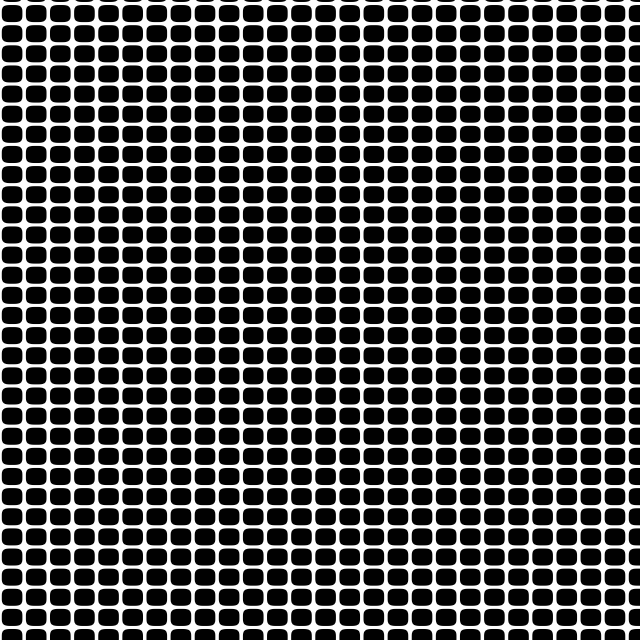
This pattern is drawn by a three.js fragment shader. Its source:

```glsl
varying vec2 vUv;

// Approximate signed distance to a superellipse, negative inside
float superellipse(vec2 p, vec2 halfSize, float power) {
  vec2 q = abs(p) / halfSize;
  vec2 slope = power * pow(q, vec2(power - 1.0)) / halfSize;
  float level = pow(q.x, power) + pow(q.y, power) - 1.0;
  return level / max(length(slope), 0.001);
}

void main() {
  // Grid of cells, with the first full cell near the upper left corner
  vec2 pitch = vec2(0.03768, 0.03145);
  vec2 firstCentre = vec2(0.0189, 0.9788);
  vec2 local = (fract((vUv - firstCentre) / pitch + 0.5) - 0.5) * pitch;

  // Soft-cornered black pads on white
  float dist = superellipse(local, vec2(0.0161, 0.0133), 3.6);
  float edge = max(fwidth(vUv.x), 0.0001);
  float pad = clamp(0.5 - dist / edge, 0.0, 1.0);

  gl_FragColor = vec4(mix(vec3(0.995), vec3(0.003), pad), 1.0);
}
```
